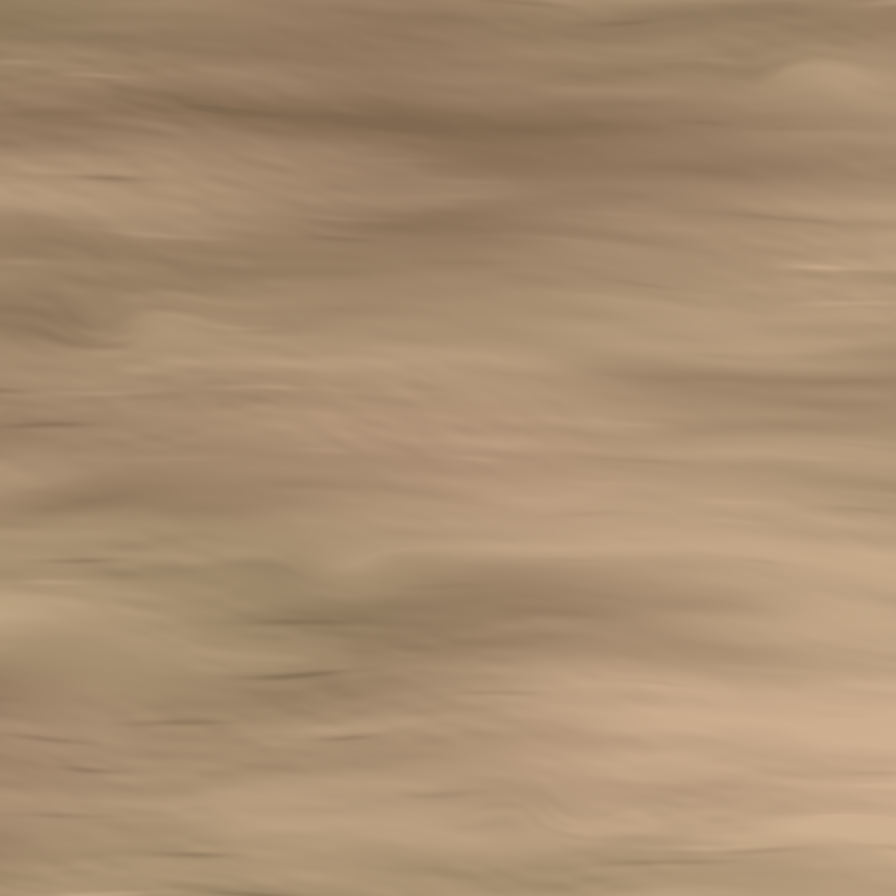
Reproduce this texture procedurally as a WebGL 2 fragment shader.

```glsl
#version 300 es
precision highp float;
// Soft, pale brown wood with horizontal grain, short fibre marks and faint knots.

uniform vec2 u_resolution;
out vec4 fragColor;

const vec3 DARK_WOOD = vec3(0.535, 0.443, 0.343);
const vec3 LIGHT_WOOD = vec3(0.765, 0.655, 0.532);
const vec3 TINT_SHIFT = vec3(0.022, -0.006, 0.012);
const vec2 LIGHT_SLOPE = vec2(0.27, -0.62);
const vec2 BAND_FREQ = vec2(1.7, 9.0);
const vec2 STREAK_FREQ = vec2(3.6, 25.0);
const vec2 FIBRE_FREQ = vec2(8.0, 66.0);
const vec2 RIPPLE_FREQ = vec2(30.0, 105.0);
const vec2 MARK_CELLS = vec2(6.0, 36.0);
const float BAND_AMOUNT = 0.72;
const float STREAK_AMOUNT = 0.46;
const float FIBRE_AMOUNT = 0.20;
const float RIPPLE_AMOUNT = 0.13;
const float MARK_AMOUNT = 0.30;
const float MARK_SHARE = 0.34;
const int KNOT_COUNT = 4;
const vec2 KNOT_SIZE = vec2(0.085, 0.026);

float hash(vec2 p) {
  vec3 q = fract(vec3(p.xyx) * 0.1031);
  q += dot(q, q.yzx + 33.33);
  return fract((q.x + q.y) * q.z);
}

// One row of smooth noise, slid sideways so row ends do not line up.
float rowNoise(float x, float row) {
  x += 37.0 * hash(vec2(row, 7.0));
  float cell = floor(x);
  float blend = smoothstep(0.0, 1.0, x - cell);
  return mix(hash(vec2(cell, row)), hash(vec2(cell + 1.0, row)), blend);
}

// Signed grain noise, about -0.5 to 0.5.
float grain(vec2 p) {
  float row = floor(p.y);
  float blend = smoothstep(0.0, 1.0, p.y - row);
  return mix(rowNoise(p.x, row), rowNoise(p.x, row + 1.0), blend) - 0.5;
}

// Layered sines bend the grain gently.
float bend(vec2 p) {
  return 0.010 * sin(4.1 * p.x + 5.0 * p.y + 0.6)
       + 0.005 * sin(9.7 * p.x - 13.0 * p.y + 2.0)
       + 0.002 * sin(23.0 * p.x + 31.0 * p.y);
}

// Sparse tapered marks, one candidate per cell, dark or pale.
float fibreMarks(vec2 p) {
  vec2 g = p * MARK_CELLS;
  vec2 base = floor(g);
  float sum = 0.0;
  for (int j = -1; j <= 1; j++) {
    for (int i = -1; i <= 1; i++) {
      vec2 cell = base + vec2(i, j);
      vec2 centre = cell + vec2(hash(cell + 11.0), hash(cell + 23.0));
      float present = step(hash(cell + 41.0), MARK_SHARE);
      float tone = mix(-1.0, 0.7, step(0.58, hash(cell + 59.0)));
      float halfLength = mix(0.18, 0.42, hash(cell + 71.0));
      vec2 d = (g - centre) / vec2(halfLength, 0.12);
      sum += present * tone * exp(-dot(d, d));
    }
  }
  return sum;
}

// Adds knot shading to the tone and returns the bend around each knot.
float knots(vec2 p, inout float tone) {
  float lift = 0.0;
  for (int i = 0; i < KNOT_COUNT; i++) {
    float id = float(i);
    vec2 centre = fract(vec2(0.61, 0.09) + id * vec2(0.755, 0.274));
    vec2 d = (p - centre) / KNOT_SIZE;
    float fall = exp(-dot(d, d));
    lift += 0.016 * fall * sin(2.6 * d.x + id);
    tone += 0.30 * fall * d.x;
  }
  return lift;
}

void main() {
  vec2 uv = gl_FragCoord.xy / u_resolution;
  float tone = 0.51 + dot(uv - 0.5, LIGHT_SLOPE);
  vec2 p = uv;
  p.y += 0.025 * uv.x + bend(uv) + knots(uv, tone);

  // Bands, streaks and fibres from coarse to fine.
  tone += BAND_AMOUNT * grain(p * BAND_FREQ + 3.0);
  tone += STREAK_AMOUNT * grain(p * STREAK_FREQ + 17.0);
  tone += FIBRE_AMOUNT * grain(p * FIBRE_FREQ + 31.0);

  // Slanted relief, stronger in some patches.
  vec2 slanted = vec2(p.x, p.y + 0.09 * p.x) * RIPPLE_FREQ;
  float relief = grain(slanted) - grain(slanted + vec2(0.2, 0.7));
  float patchiness = 0.7 + 1.2 * grain(p * vec2(4.0, 11.0) + 53.0);
  tone += RIPPLE_AMOUNT * relief * patchiness;
  tone += MARK_AMOUNT * fibreMarks(p) * patchiness;

  // Wood colour with a slow drift between rosy and olive.
  vec3 colour = mix(DARK_WOOD, LIGHT_WOOD, clamp(tone, -0.15, 1.15));
  colour += TINT_SHIFT * grain(p * vec2(2.3, 6.0) + 71.0);
  fragColor = vec4(colour, 1.0);
}
```
